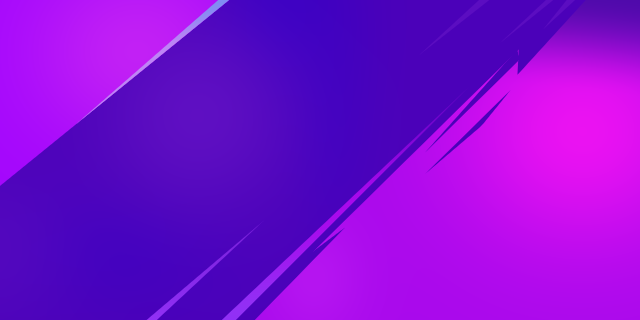
This background is drawn by a Shadertoy shader. Its source:

```glsl
// Violet diagonal band with sharp slivers between two glowing magenta fields.
#define INDIGO  vec3(0.295, 0.005, 0.725)
#define BLUE    vec3(0.220, 0.000, 0.770)
#define PURPLE  vec3(0.380, 0.065, 0.765)
#define ELECTRIC vec3(0.640, 0.025, 0.990)
#define ORCHID  vec3(0.760, 0.125, 0.960)
#define MAGENTA vec3(0.660, 0.035, 0.925)
#define PINK    vec3(0.920, 0.070, 0.950)
#define DUSK    vec3(0.310, 0.040, 0.670)
#define LILAC   vec3(0.570, 0.190, 0.960)
#define SILVER  vec3(0.740, 0.520, 0.960)

// Signed distance to the line a-b, positive on its right side.
float rightOf(vec2 p, vec2 a, vec2 b) {
    vec2 d = normalize(b - a);
    return dot(p - a, vec2(d.y, -d.x));
}

float cover(float dist, float px) {
    return clamp(dist / px + 0.5, 0.0, 1.0);
}

// Coverage of a triangle in either winding; summing edges keeps thin tips sharp.
float blade(vec2 p, vec2 a, vec2 b, vec2 c, float px) {
    float winding = sign(rightOf(c, a, b));
    float sum = cover(winding * rightOf(p, a, b), px)
              + cover(winding * rightOf(p, b, c), px)
              + cover(winding * rightOf(p, c, a), px);
    return max(sum - 2.0, 0.0);
}

// Soft elliptical light.
float glow(vec2 p, vec2 center, vec2 radius) {
    vec2 q = (p - center) / radius;
    return exp(-dot(q, q));
}

vec3 bandColor(vec2 p) {
    vec3 col = mix(INDIGO, BLUE, 0.9 * glow(p, vec2(0.88, 0.97), vec2(0.22, 0.30)));
    col = mix(col, BLUE, 0.5 * glow(p, vec2(1.03, 0.65), vec2(0.13, 0.35)));
    col = mix(col, BLUE, 0.5 * glow(p, vec2(0.36, 0.22), vec2(0.34, 0.20)));
    col = mix(col, PURPLE, 0.9 * glow(p, vec2(0.62, 0.64), vec2(0.32, 0.32)));
    return mix(col, PURPLE, 0.4 * glow(p, vec2(0.0, 0.22), vec2(0.25)));
}

vec3 leftColor(vec2 p) {
    return mix(ELECTRIC, ORCHID, glow(p, vec2(0.43, 0.84), vec2(0.34, 0.30)));
}

vec3 rightColor(vec2 p) {
    vec3 col = mix(MAGENTA, PINK, glow(p, vec2(1.82, 0.59), vec2(0.40, 0.36)));
    col = mix(col, ORCHID, 0.5 * glow(p, vec2(0.98, 0.13), vec2(0.16, 0.20)));
    float shade = smoothstep(0.70, 1.02, p.y + 0.10 * (p.x - 1.9));
    return mix(col, DUSK, shade);
}

void mainImage(out vec4 fragColor, in vec2 fragCoord) {
    vec2 p = fragCoord / iResolution.xy * vec2(2.0, 1.0);
    float px = 1.0 / iResolution.y;
    vec3 band = bandColor(p);
    vec3 col = band;

    // Faint slivers in the upper part of the band
    float faint = blade(p, vec2(1.310, 0.828), vec2(1.497, 1.0), vec2(1.529, 1.0), px);
    faint += blade(p, vec2(1.562, 0.865), vec2(1.706, 1.0), vec2(1.729, 1.0), px);
    faint += blade(p, vec2(1.698, 0.909), vec2(1.771, 1.0), vec2(1.797, 1.0), px);
    col = mix(col, PURPLE, 0.75 * min(faint, 1.0));

    // Bright slivers rising from the lower edge
    float shortRay = blade(p, vec2(0.458, 0.0), vec2(0.490, 0.0), vec2(0.826, 0.312), px);
    float longRay = blade(p, vec2(0.693, 0.0), vec2(0.737, 0.0), vec2(1.466, 0.729), px);
    col = mix(col, mix(LILAC, PURPLE, 1.8 * p.y), shortRay);
    vec3 rayColor = mix(LILAC, MAGENTA, smoothstep(0.0, 0.35, p.y));
    col = mix(col, mix(rayColor, band, 0.75 * smoothstep(0.35, 0.75, p.y)), longRay);

    // Right field, cut by dark blades
    float field = cover(rightOf(p, vec2(0.984, 0.219), vec2(1.615, 0.839)), px);
    float cuts = blade(p, vec2(0.755, 0.047), vec2(1.078, 0.289), vec2(0.755, -0.042), px);
    cuts = max(cuts, blade(p, vec2(1.328, 0.523), vec2(1.616, 0.845), vec2(1.625, 0.815), px));
    cuts = max(cuts, blade(p, vec2(1.625, 0.922), vec2(1.617, 0.766), vec2(1.878, 1.052), px));
    cuts = max(cuts, blade(p, vec2(1.328, 0.456), vec2(1.505, 0.607), vec2(1.596, 0.719), px));
    col = mix(col, rightColor(p), field * (1.0 - cuts));

    // Left field with a silver rim
    vec2 rimLow = vec2(0.234, 0.609), rimHigh = vec2(0.716, 1.0);
    float leftField = cover(-rightOf(p, vec2(0.0, 0.419), rimHigh), px);
    col = mix(col, leftColor(p), leftField);
    float rim = blade(p, rimLow, vec2(0.682, 1.0), rimHigh, px);
    vec3 rimColor = mix(SILVER, vec3(0.50, 0.55, 0.95), smoothstep(0.85, 1.0, p.y));
    col = mix(col, rimColor, rim);

    fragColor = vec4(col, 1.0);
}
```
